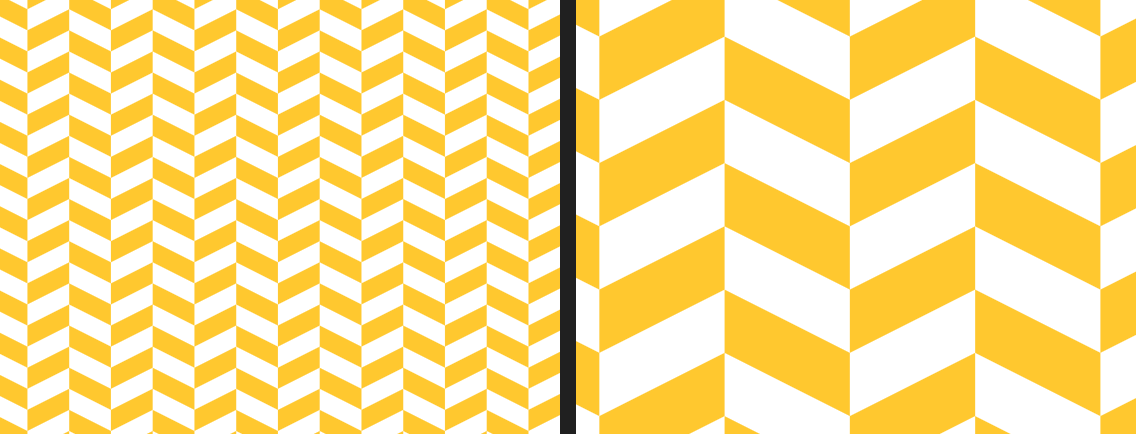
Left: the whole. Right: its middle third, enlarged.
A Shadertoy shader for this pattern:

```glsl
// Herringbone of slanted yellow and white blocks in alternating columns.

const vec3 WHITE = vec3(1.0);
const vec3 YELLOW = vec3(1.0, 0.784, 0.184);

// Lengths are fractions of the canvas height.
const float COLUMN_WIDTH = 0.09621;
const float STRIPE_PERIOD = 0.09717;
const vec2 PEAK = vec2(0.1594, 0.9301);

// Signed distance, in periods, to the edges of a square wave (positive in the first half).
float squareWave(float u) {
    return 0.25 - abs(fract(u + 0.25) - 0.5);
}

// Sign of a distance, softened over one pixel.
float softSign(float distanceToEdge, float pixel) {
    return clamp(2.0 * distanceToEdge / pixel, -1.0, 1.0);
}

// Zigzag height: 0 at a peak, 1 at a valley, one column apart.
float zigzag(float column) {
    return 1.0 - abs(mod(column, 2.0) - 1.0);
}

// Yellow coverage: zigzag stripes, inverted in every other column.
float herringbone(vec2 p, float columnWidth, float period, float pixel) {
    float column = p.x / columnWidth;
    float stripe = -p.y / period - 0.5 * zigzag(column);

    // Convert vertical stripe distance to distance across the slope.
    float slope = 0.5 * period / columnWidth;
    float stripeDistance = squareWave(stripe) * period * inversesqrt(1.0 + slope * slope);
    float columnDistance = squareWave(0.5 * column) * 2.0 * columnWidth;

    return 0.5 + 0.5 * softSign(stripeDistance, pixel) * softSign(columnDistance, pixel);
}

void mainImage(out vec4 fragColor, in vec2 fragCoord) {
    float pixel = 1.0 / iResolution.y;
    vec2 p = fragCoord * pixel - PEAK;
    float coverage = herringbone(p, COLUMN_WIDTH, STRIPE_PERIOD, 1.1 * pixel);
    fragColor = vec4(mix(WHITE, YELLOW, coverage), 1.0);
}
```
